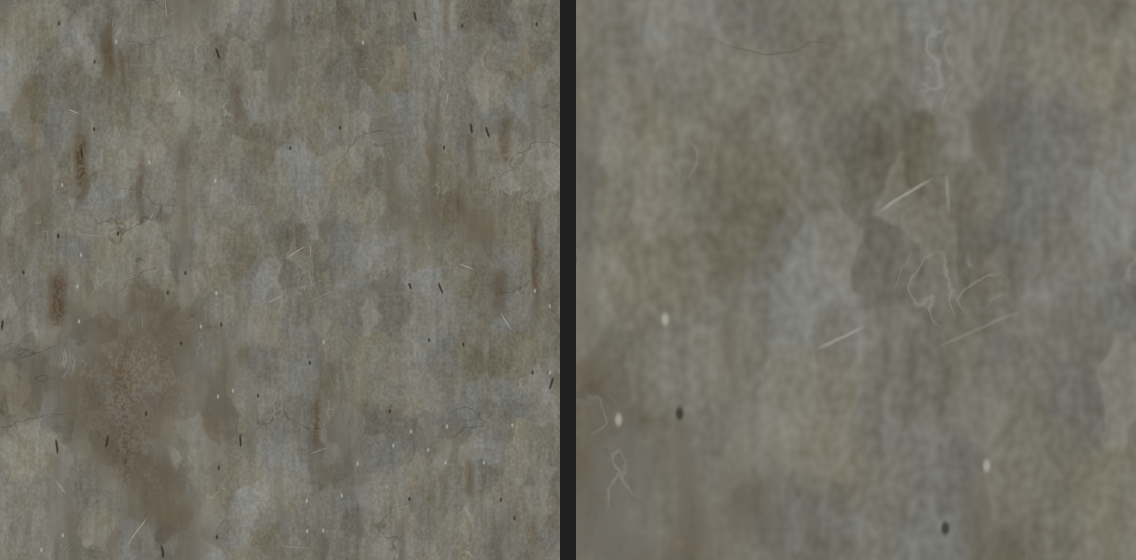
Left: the whole. Right: its middle third, enlarged.
This texture is drawn by a Shadertoy shader. Its source:

```glsl
#define BASE_COLOR vec3(0.463, 0.454, 0.413)
#define RUST_COLOR vec3(0.320, 0.262, 0.195)
#define PALE_COLOR vec3(0.660, 0.660, 0.630)
#define DARK_COLOR vec3(0.170, 0.150, 0.125)
#define CLOUD_AMOUNT 0.060
#define PATCH_AMOUNT 0.075
#define STREAK_AMOUNT 0.045
#define GRAIN_AMOUNT 0.050
#define RUST_COLUMNS 16
#define SCRATCHES 18
#define FLECKS 14

vec2 hash2(vec2 p) {
    vec3 q = fract(vec3(p.xyx) * vec3(0.1031, 0.1030, 0.0973));
    q += dot(q, q.yzx + 33.33);
    return fract((q.xx + q.yz) * q.zy);
}

float cornerSlope(vec2 cell, vec2 offset) {
    float angle = 6.2832 * hash2(cell).x;
    return dot(vec2(cos(angle), sin(angle)), offset);
}

float gradientNoise(vec2 p) {
    vec2 i = floor(p), f = fract(p), e = vec2(1, 0);
    vec2 u = f * f * f * (f * (f * 6.0 - 15.0) + 10.0);
    float low = mix(cornerSlope(i, f), cornerSlope(i + e, f - e), u.x);
    float high = mix(cornerSlope(i + e.yx, f - e.yx), cornerSlope(i + 1.0, f - 1.0), u.x);
    return mix(low, high, u.y);
}

float fbm(vec2 p) {
    float sum = 0.0, gain = 1.0;
    for (int i = 0; i < 5; i++) {
        sum += gain * gradientNoise(p);
        p = mat2(1.92, 0.5, -0.5, 1.92) * p + 17.3;
        gain *= 0.5;
    }
    return sum;
}

// Angular flat patches: x is tone, y is tint, both about -0.5 to 0.5
vec2 patches(vec2 p) {
    vec2 cell = floor(p), sum = vec2(0);
    float total = 0.0;
    for (int y = -1; y <= 1; y++)
    for (int x = -1; x <= 1; x++) {
        vec2 id = cell + vec2(x, y);
        float weight = exp(-26.0 * length(id + hash2(id) - p));
        sum += weight * (hash2(id + 71.7) - 0.5);
        total += weight;
    }
    return sum / total;
}

// Thin straight mark, fading toward both ends
float mark(vec2 p, float angle, float halfLength, float width) {
    float c = cos(angle), s = sin(angle);
    vec2 q = vec2(c * p.x + s * p.y, c * p.y - s * p.x);
    float across = 1.0 - smoothstep(0.0, max(width, 1.2 / iResolution.y), abs(q.y));
    return across * smoothstep(0.0, 0.6, 1.0 - abs(q.x) / halfLength);
}

// Thin line along the zero crossing of a noise value
float ridge(float n, float width) {
    return 1.0 - smoothstep(0.0, width, abs(n));
}

void mainImage(out vec4 fragColor, in vec2 fragCoord) {
    vec2 p = fragCoord / iResolution.y;
    vec2 warp = vec2(fbm(p * 19.0), fbm(p * 19.0 + 43.0));

    // Worn surface: clouds, overlapping patches, vertical streaks, grain
    vec2 large = patches((p + 0.018 * warp) * vec2(17.0, 12.0));
    vec2 small = patches((p + 0.012 * warp.yx) * vec2(38.0, 23.0) + 9.0);
    float wear = smoothstep(-0.4, 0.4, gradientNoise(p * 7.0 + 5.0));
    float streak = gradientNoise(p * vec2(75.0, 9.0) + warp * 0.3)
                 + 0.6 * gradientNoise(p * vec2(140.0, 24.0) + 31.0);
    float grain = gradientNoise(p * vec2(190.0, 150.0))
                + 0.7 * gradientNoise(p * vec2(95.0, 60.0) + 13.0);
    float tone = CLOUD_AMOUNT * fbm(p * vec2(6.0, 4.0))
               + PATCH_AMOUNT * (large.x * 0.8 + small.x * mix(0.4, 1.1, wear))
               + STREAK_AMOUNT * streak * mix(1.0, 0.5, wear)
               + GRAIN_AMOUNT * grain;
    vec3 color = BASE_COLOR + tone * vec3(0.95, 1.02, 1.08);
    color += (large.y + 0.6 * small.y) * vec3(-0.016, 0.0, 0.026);

    // Rust: broad stains, faint washes and ragged columns
    float rust = 0.55 * smoothstep(0.1, 0.65, fbm(p * vec2(3.2, 2.5) + 3.7));
    rust += 0.35 * smoothstep(0.1, 0.7, fbm(p * vec2(13.0, 2.2) + 21.0));
    for (int i = 0; i < RUST_COLUMNS; i++) {
        vec2 seed = hash2(vec2(i, 11)), shape = hash2(vec2(i, 29));
        vec2 size = vec2(0.007, 0.03) + vec2(0.014, 0.08) * shape;
        vec2 q = abs((p - seed + warp * vec2(0.008, 0.03)) / size);
        vec2 fade = 1.0 - smoothstep(vec2(0.1, 0.3), vec2(1), q);
        rust += fade.x * fade.y * mix(0.35, 0.85, shape.x * shape.y * 2.0);
    }
    float ragged = smoothstep(-0.5, 0.4, grain + 0.3 * streak);
    color = mix(color, RUST_COLOR, min(rust, 0.95) * mix(0.4, 1.0, ragged));

    // Hairline cracks and pale curled flake edges
    float crack = ridge(fbm(p * vec2(4.0, 6.0) + 61.0), 0.022)
                * smoothstep(0.05, 0.35, gradientNoise(p * 6.0 + 83.0));
    float curl = ridge(gradientNoise(p * vec2(55.0, 24.0) + warp), 0.09)
               * smoothstep(0.25, 0.5, gradientNoise(p * vec2(21.0, 13.0) + 47.0));
    color = mix(color, DARK_COLOR, 0.24 * crack);
    color = mix(color, PALE_COLOR, 0.32 * curl);

    // Pale scratches at all angles
    for (int i = 0; i < SCRATCHES; i++) {
        vec2 seed = hash2(vec2(i, 53)), shape = hash2(vec2(i, 97));
        vec2 q = p - seed + 0.002 * warp;
        float scratch = mark(q, 3.1416 * shape.x, 0.012 + 0.035 * shape.y * shape.y, 0.0018);
        color = mix(color, PALE_COLOR, scratch * mix(0.2, 0.7, hash2(seed * 91.0).x));
    }

    // Short dark gouges, mostly upright
    for (int i = 0; i < FLECKS; i++) {
        vec2 seed = hash2(vec2(i, 131)), shape = hash2(vec2(i, 173));
        float gouge = mark(p - seed + 0.003 * warp, 1.2 + 0.8 * shape.x,
                           0.005 + 0.011 * shape.y, 0.0035);
        color = mix(color, DARK_COLOR, 0.8 * gouge);
    }

    // Sparse chips, some pale and some dark
    vec2 chipCell = floor(p * 32.0), chance = hash2(chipCell + 211.0);
    vec2 chipOffset = fract(p * 32.0) - 0.25 - 0.5 * hash2(chipCell + 307.0);
    float chip = 1.0 - smoothstep(0.03, 0.13, length(chipOffset * vec2(1.2, 0.7)));
    vec3 chipColor = chance.y > 0.45 ? PALE_COLOR * 1.08 : DARK_COLOR;
    color = mix(color, chipColor, 0.65 * chip * step(chance.x, 0.06));

    fragColor = vec4(clamp(color, 0.0, 1.0), 1.0);
}
```
